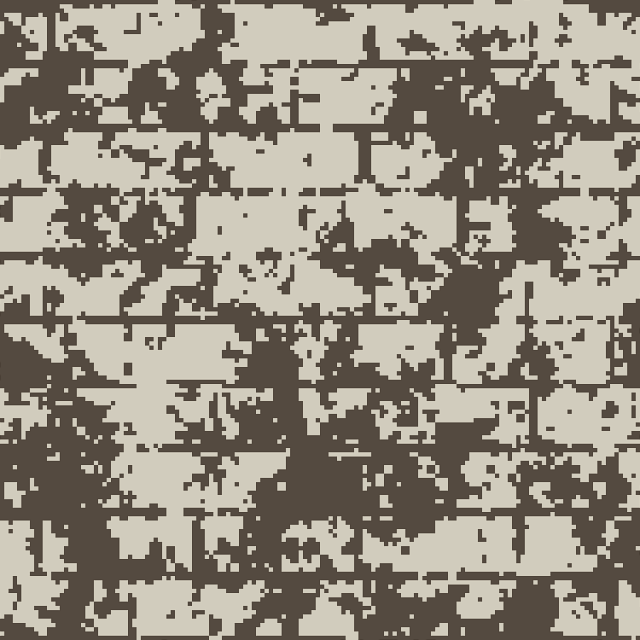
A Shadertoy shader for this pattern:

```glsl
// Weathered brick wall drawn as a two-tone mosaic of square cells.

const float CELLS = 150.0;              // cells across the canvas
const vec2 BRICK = vec2(37.5, 15.0);    // brick size in cells
const vec3 DARK = vec3(0.33, 0.29, 0.25);
const vec3 LIGHT = vec3(0.82, 0.80, 0.74);

float hash(vec2 p) {
    vec3 q = fract(vec3(p.xyx) * 0.1031);
    q += dot(q, q.yzx + 33.33);
    return fract((q.x + q.y) * q.z);
}

// Value noise centred on zero
float noise(vec2 p) {
    vec2 i = floor(p), f = fract(p);
    f = f * f * (3.0 - 2.0 * f);
    float low = mix(hash(i), hash(i + vec2(1, 0)), f.x);
    float high = mix(hash(i + vec2(0, 1)), hash(i + vec2(1, 1)), f.x);
    return mix(low, high, f.y) - 0.5;
}

// Distance in cells to the nearest multiple of a period
float lineDistance(float x, float period) {
    return abs(fract(x / period + 0.5) - 0.5) * period;
}

// Darkening by mortar joints, plus a tone of its own for each brick
float masonry(vec2 p) {
    float row = floor(p.y / BRICK.y);
    float shift = BRICK.x * (0.5 * mod(row, 2.0) + 0.3 * hash(vec2(row, 7.0)));
    float x = p.x + shift;
    float bed = lineDistance(p.y, BRICK.y);
    float head = lineDistance(x, BRICK.x);
    float joint = max(1.0 - step(1.2, bed), 0.9 * (1.0 - step(1.1, head)));
    float rim = 1.0 - smoothstep(1.0, 3.5, min(bed, head));
    float tone = hash(vec2(floor(x / BRICK.x), row) + 41.0) - 0.5;
    return 0.34 * joint + 0.06 * rim + 0.22 * tone;
}

// Blotches, chips and specks of wear at falling sizes
float wear(vec2 p) {
    float blotch = 0.85 * noise(p / 15.0 + 3.7);
    float chip = 0.75 * noise(p / 4.6 + 51.3);
    float speck = 0.62 * noise(p / 1.9 + 117.9);
    float grain = 0.14 * (hash(p + 211.0) - 0.5);
    return blotch + chip + speck + grain;
}

// 1 for a light cell, 0 for a dark one
float cellTone(vec2 cell) {
    vec2 p = cell + 0.5;
    return 1.0 - step(0.10, masonry(p) + wear(p));
}

// Blend four neighbouring cells over an edge of the given width
float blendCells(vec4 tones, vec2 f, float width) {
    vec2 w = clamp((f - 0.5) / width + 0.5, 0.0, 1.0);
    return mix(mix(tones.x, tones.y, w.x), mix(tones.z, tones.w, w.x), w.y);
}

void mainImage(out vec4 fragColor, in vec2 fragCoord) {
    float pixel = CELLS / min(iResolution.x, iResolution.y);
    vec2 p = fragCoord * pixel - 0.5;
    vec2 cell = floor(p), f = fract(p);
    vec4 tones = vec4(cellTone(cell), cellTone(cell + vec2(1, 0)),
                      cellTone(cell + vec2(0, 1)), cellTone(cell + vec2(1, 1)));

    // Smooth edges with a slight sharpening halo
    float crisp = blendCells(tones, f, min(pixel, 1.0));
    float soft = blendCells(tones, f, min(3.0 * pixel, 1.0));
    float tone = clamp(mix(crisp, soft, -0.35), -0.08, 1.03);

    fragColor = vec4(mix(DARK, LIGHT, tone), 1.0);
}
```
